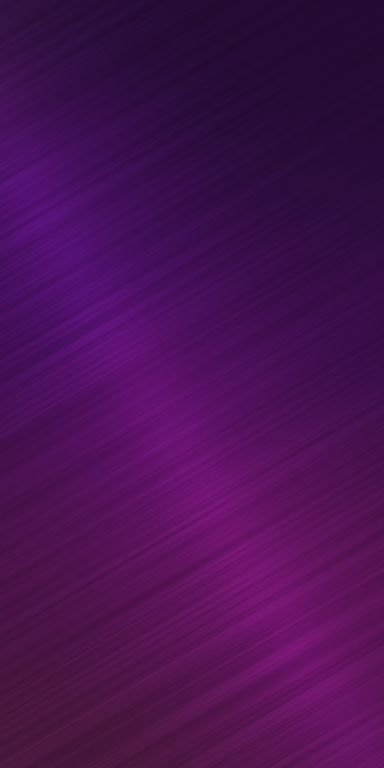
Give the GLSL for this background, as a WebGL 1 fragment shader.

```glsl
precision highp float;

uniform vec2 u_resolution;

float hash(vec2 cell) {
  vec3 q = fract(vec3(cell.xyx) * 0.1031);
  q += dot(q, q.yzx + 33.33);
  return fract((q.x + q.y) * q.z);
}

float valueNoise(vec2 p) {
  vec2 cell = floor(p);
  vec2 f = fract(p);
  f = f * f * (3.0 - 2.0 * f);
  float low = mix(hash(cell), hash(cell + vec2(1.0, 0.0)), f.x);
  float high = mix(hash(cell + vec2(0.0, 1.0)), hash(cell + vec2(1.0, 1.0)), f.x);
  return mix(low, high, f.y);
}

// Layered noise, stretched along the brushing direction
float brushedStreaks(float along, float across) {
  float sum = 0.0;
  float frequency = 31.0;
  float weight = 0.10;
  for (int i = 0; i < 4; i++) {
    vec2 p = vec2(along * (0.8 + 0.25 * float(i)), across * frequency);
    sum += weight * (valueNoise(p + 40.0 + 19.3 * float(i)) - 0.5);
    frequency *= 1.8;
    weight *= 1.35;
  }
  return sum;
}

// Dark backdrop, from wine at the bottom to indigo at the top
vec3 backdrop(float y) {
  vec3 color = mix(vec3(0.28, 0.09, 0.235), vec3(0.28, 0.07, 0.27), smoothstep(0.0, 0.55, y));
  color = mix(color, vec3(0.215, 0.05, 0.28), smoothstep(0.5, 1.15, y));
  return mix(color, vec3(0.135, 0.042, 0.195), smoothstep(1.0, 1.9, y));
}

// Sheen colour, from magenta low on the band to violet and then dusk
vec3 sheen(float across) {
  vec3 color = mix(vec3(0.41, 0.08, 0.40), vec3(0.455, 0.08, 0.44), smoothstep(-0.5, -0.1, across));
  color = mix(color, vec3(0.41, 0.07, 0.46), smoothstep(0.1, 0.65, across));
  color = mix(color, vec3(0.335, 0.065, 0.46), smoothstep(0.6, 1.0, across));
  return mix(color, vec3(0.26, 0.085, 0.32), smoothstep(1.2, 1.7, across));
}

void main() {
  vec2 uv = gl_FragCoord.xy / u_resolution;
  vec2 p = uv * vec2(1.0, 2.0);
  float along = dot(p, vec2(0.86, 0.51));
  float across = dot(p, vec2(-0.51, 0.86));
  float streaks = brushedStreaks(along, across);

  // Diagonal sheen, with edges frayed by the streaks
  float offset = along - 0.825 + 0.06 * streaks;
  float glow = 0.64 * exp(-offset * offset / 0.13) + 0.31 * exp(-offset * offset / 0.012);
  vec3 color = mix(backdrop(p.y), sheen(across), glow);

  // Brushed grain, calmer in the dark upper right
  float strength = mix(0.60, 0.26, smoothstep(1.1, 1.8, along));
  color *= 1.0 + strength * streaks;
  color += vec3(0.03, 0.04, 0.03) * max(streaks, 0.0) * glow;

  // Fine dither against banding
  color += (hash(gl_FragCoord.xy) - 0.5) / 255.0;
  gl_FragColor = vec4(color, 1.0);
}
```
